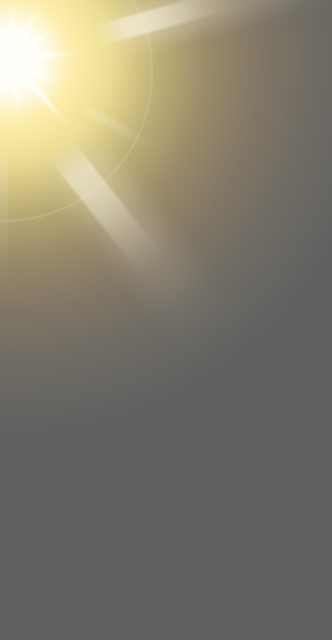
Reproduce this background procedurally as a Shadertoy shader.

```glsl
// Lengths are in canvas widths, measured from the top left corner.
const vec2 SUN = vec2(0.03, 0.18);
const vec3 WHITE = vec3(1.0, 1.0, 0.98);
const vec3 BEAM_TINT = vec3(0.97, 0.95, 0.89);
const vec3 GREY = vec3(0.38, 0.38, 0.38);
const vec2 RING_CENTER = vec2(0.0125, 0.22);
const float RING_RADIUS = 0.445;
const float RING_STRENGTH = 0.13;

// Glow colours from the sun outwards, and the radius of each.
const int STOPS = 8;
const float GLOW_RADIUS[STOPS] = float[](0.07, 0.19, 0.30, 0.45, 0.60, 0.75, 0.90, 1.12);
const vec3 GLOW_COLOR[STOPS] = vec3[](
    WHITE, vec3(0.99, 0.93, 0.67), vec3(0.93, 0.87, 0.58), vec3(0.74, 0.68, 0.46),
    vec3(0.60, 0.54, 0.41), vec3(0.51, 0.465, 0.40), vec3(0.44, 0.425, 0.39), GREY);

// Star spikes: tip offsets from the sun.
const int SPIKES = 8;
const vec2 SPIKE_TIP[SPIKES] = vec2[](
    vec2(0.10, -0.18), vec2(0.23, -0.025), vec2(0.20, 0.225), vec2(0.035, 0.19),
    vec2(0.005, -0.18), vec2(0.165, 0.085), vec2(0.15, -0.105), vec2(-0.09, 0.13));
const float SPIKE_WIDTH = 0.017;

vec3 glow(float r) {
    vec3 color = GLOW_COLOR[0];
    for (int i = 1; i < STOPS; i++) {
        float t = clamp((r - GLOW_RADIUS[i - 1]) / (GLOW_RADIUS[i] - GLOW_RADIUS[i - 1]), 0.0, 1.0);
        color = mix(color, GLOW_COLOR[i], t);
    }
    return color;
}

// Soft-edged strip between two offsets.
float band(float x, vec2 edges, float blur) {
    return smoothstep(edges.x - blur, edges.x + blur, x)
         * (1.0 - smoothstep(edges.y - blur, edges.y + blur, x));
}

// Light shaft that fades in near its start and out along its reach.
float shaft(vec2 p, vec2 start, vec2 dir, float reach, vec2 edges, float blur) {
    dir = normalize(dir);
    vec2 q = p - start;
    float along = dot(q, dir) / reach;
    float across = dot(q, vec2(dir.y, -dir.x));
    float fade = smoothstep(-0.08, 0.20, along) * (1.0 - smoothstep(0.10, 1.0, along));
    return fade * band(across, edges, blur);
}

float spike(vec2 q, vec2 tip, float pixel) {
    float reach = length(tip);
    vec2 dir = tip / reach;
    float along = dot(q, dir) / reach;
    float across = abs(dot(q, vec2(dir.y, -dir.x)));
    float halfWidth = SPIKE_WIDTH * (1.0 - along);
    float blur = 0.004 + pixel;
    return smoothstep(blur, -blur, across - halfWidth)
         * smoothstep(-0.1, 0.1, along) * (1.0 - smoothstep(0.4, 1.0, along));
}

void mainImage(out vec4 fragColor, in vec2 fragCoord) {
    float pixel = 1.0 / iResolution.x;
    vec2 p = vec2(fragCoord.x, iResolution.y - fragCoord.y) * pixel;
    vec2 q = p - SUN;
    float r = length(q);
    vec3 color = glow(r);

    // Wide beams, each with a crisp bright core.
    vec2 lowStart = vec2(0.1875, 0.4625), lowDir = vec2(0.62, 0.785);
    vec2 topStart = vec2(0.3125, 0.1125), topDir = vec2(0.963, -0.27);
    float edge = 0.004 + pixel;
    float light = 0.26 * shaft(p, lowStart, lowDir, 0.74, vec2(-0.065, 0.10), 0.065);
    light += 0.40 * shaft(p, lowStart, lowDir, 0.46, vec2(-0.041, 0.049), edge);
    light += 0.32 * shaft(p, topStart, topDir, 0.85, vec2(-0.055, 0.075), 0.05);
    light += 0.48 * shaft(p, topStart, topDir, 0.42, vec2(-0.023, 0.041), edge);

    // Faint narrow streaks.
    light += 0.22 * shaft(p, vec2(0.25, 0.325), vec2(0.866, 0.5), 0.27, vec2(-0.012, 0.015), 0.008);
    light += 0.14 * shaft(p, vec2(0.0, 0.45), vec2(0.0, 1.0), 0.45, vec2(-0.05, 0.024), 0.006);
    color = mix(color, BEAM_TINT, min(light, 1.0));

    // Thin lens ring.
    float ring = abs(length(p - RING_CENTER) - RING_RADIUS);
    color = mix(color, BEAM_TINT, RING_STRENGTH * (1.0 - smoothstep(0.001, 0.003 + pixel, ring)));

    // Star and its bright heart.
    float star = 0.0;
    for (int i = 0; i < SPIKES; i++) star = max(star, spike(q, SPIKE_TIP[i], pixel));
    color = mix(color, WHITE, 0.85 * star);
    color = mix(color, WHITE, exp(-r * r / 0.009));

    fragColor = vec4(color, 1.0);
}
```
